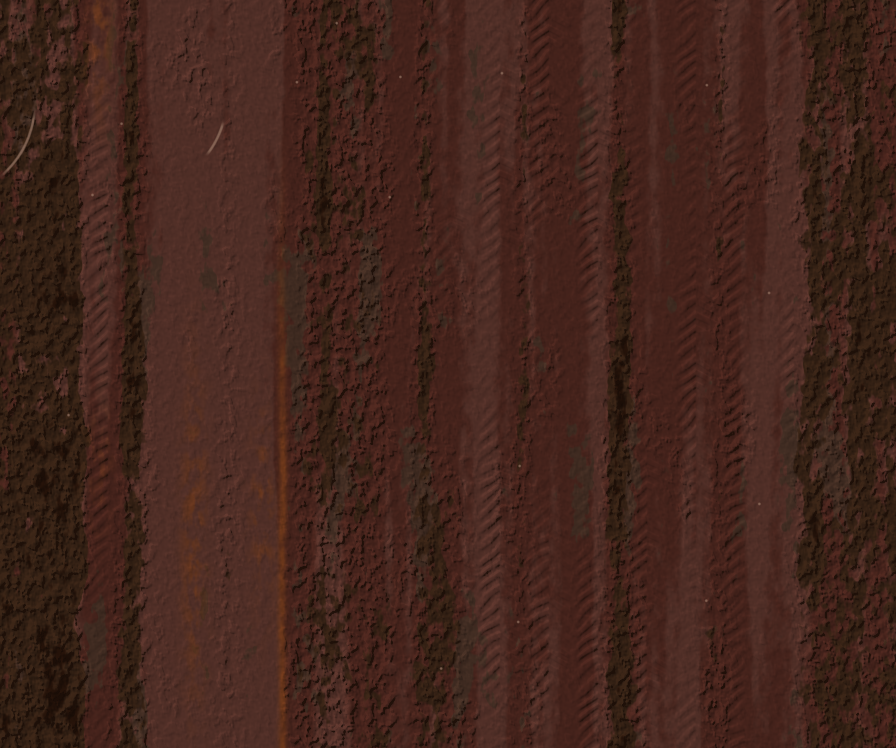
Give the GLSL for this texture, as a Shadertoy shader.

```glsl
// Rust-brown earth scored by vertical wheel ruts, with chevron tread prints.
// Wear maps (ruts, soil edges, a rough band) drive both colour and clod relief;
// the relief is lit by a height difference toward the upper left.
#define RUT_FIRST 0.176
#define RUT_PITCH 0.131
#define RUT_COUNT 8
#define RUT_WIDTH 0.017
#define CLOD_SCALE 76.0
#define TREAD_SCALE 50.0
#define TREAD_DEPTH 0.15
#define RELIEF 1.25
#define LIGHT_STEP 0.003

const vec3 RED_EARTH = vec3(0.265, 0.133, 0.105);
const vec3 PLUM_EARTH = vec3(0.31, 0.18, 0.15);
const vec3 DARK_SOIL = vec3(0.195, 0.122, 0.075);
const vec3 GREY_SOIL = vec3(0.24, 0.17, 0.13);
const vec3 DEEP_SHADE = vec3(0.12, 0.06, 0.03);
const vec3 RUST = vec3(0.43, 0.22, 0.10);
const vec3 STRAW = vec3(0.58, 0.45, 0.38);

vec2 hash2(vec2 p) {
    vec3 q = fract(p.xyx * vec3(0.1031, 0.1030, 0.0973));
    q += dot(q, q.yzx + 33.33);
    return fract((q.xx + q.yz) * q.zy);
}

float corner(vec2 cell, vec2 offset, vec2 f) {
    return dot(hash2(cell + offset) * 2.0 - 1.0, f - offset);
}

// Gradient noise, roughly -0.8 to 0.8
float noise(vec2 p) {
    vec2 c = floor(p), f = fract(p);
    vec2 u = f * f * f * (f * (f * 6.0 - 15.0) + 10.0);
    float low = mix(corner(c, vec2(0, 0), f), corner(c, vec2(1, 0), f), u.x);
    float high = mix(corner(c, vec2(0, 1), f), corner(c, vec2(1, 1), f), u.x);
    return 1.5 * mix(low, high, u.y);
}

float fbm(vec2 p) {
    float sum = 0.0, amp = 1.0;
    for (int i = 0; i < 3; i++) {
        sum += amp * noise(p);
        p = p * 2.03 + 17.3;
        amp *= 0.5;
    }
    return sum;
}

float bump(float x, float centre, float width) {
    float d = (x - centre) / width;
    return exp(-d * d);
}

// Evenly pitched ruts of varied strength, widening toward the bottom
float ruts(vec2 p) {
    float wear = 0.0;
    for (int i = 0; i < RUT_COUNT; i++) {
        float k = float(i);
        float strength = 0.62 + 0.24 * cos(2.513 * k);
        float centre = RUT_FIRST + RUT_PITCH * k + 0.008 * noise(vec2(p.y * 3.0, k * 7.3));
        float width = RUT_WIDTH * (0.6 + 0.5 * strength) * (1.35 - 0.7 * p.y);
        float fade = 0.95 + 0.6 * noise(vec2(k * 5.7, p.y * 5.0 + 3.0));
        wear = max(wear, strength * fade * bump(p.x, centre, width));
    }
    return wear;
}

// Chevron ribs, two lanes between each pair of ruts
float treadRibs(vec2 p) {
    float lane = (p.x - RUT_FIRST) / RUT_PITCH * 2.0;
    float across = abs(fract(lane) - 0.5);
    float phase = p.y * TREAD_SCALE + across * 2.6 + 0.5 * noise(p * 22.0) + floor(lane) * 0.37;
    float rib = sin(6.2832 * phase);
    return rib / sqrt(0.35 + rib * rib) * smoothstep(0.5, 0.3, across);
}

// Flat ground broken by steep-edged clods, plus the ribs
float height(vec2 p, float rough, float tread) {
    float lump = fbm(p * vec2(CLOD_SCALE, CLOD_SCALE * 0.8));
    return rough * (0.55 * lump + 0.5 * smoothstep(0.0, 0.4, lump)) + tread * treadRibs(p);
}

// Two curved stalks and a few pale specks
float debris(vec2 p, float px) {
    float mask = 0.0;
    vec2 along = normalize(vec2(0.45, 0.89));
    for (int i = 0; i < 2; i++) {
        float k = float(i);
        vec2 q = p - vec2(0.022 + 0.265 * k, 0.81 + 0.005 * k);
        float t = dot(q, along), size = 0.055 - 0.028 * k;
        float d = abs(dot(q, vec2(along.y, -along.x)) - 4.0 * (size * size - t * t));
        mask = max(mask, smoothstep(0.0016 + px, 0.0004, d) * smoothstep(size, size * 0.6, abs(t)));
    }
    vec2 g = p * 14.0, jitter = hash2(floor(g) + 31.0);
    float dotDist = length(fract(g) - 0.2 - 0.6 * jitter) / 14.0;
    float present = step(0.93, hash2(floor(g) + 77.0).x);
    return max(mask, present * smoothstep(0.0015 + px, 0.0005, dotDist));
}

void mainImage(out vec4 fragColor, in vec2 fragCoord) {
    vec2 p = fragCoord / iResolution.y;
    float px = 1.0 / iResolution.y;
    float streak = fbm(p * vec2(19.0, 0.9) + 4.0);
    float clod = fbm(p * vec2(64.0, 36.0) + 9.0);
    float blotch = noise(p * vec2(21.0, 9.0) + 60.0);
    float ragged = p.x + 0.02 * noise(p * 9.0);

    // Wear maps
    float smoothLane = smoothstep(0.19, 0.22, p.x) * smoothstep(0.385, 0.36, p.x);
    float soil = smoothstep(0.13, 0.10, ragged) * (0.96 - 0.36 * p.y);
    float verge = smoothstep(1.05, 1.09, ragged) * (0.6 + 0.25 * streak);
    float band = smoothstep(0.38, 0.41, ragged) * smoothstep(0.54, 0.50, ragged) * 0.44;
    float pit = 0.66 * bump(ragged, 0.585, 0.036) * smoothstep(0.46, 0.28, p.y);
    float wear = max(max(soil, verge), max(band, ruts(p) * (1.0 - 0.4 * smoothLane)));
    wear = max(wear, pit);
    float crumbly = smoothstep(0.15, 0.6, noise(p * vec2(17.0, 6.0) + 33.0));
    float rough = 0.09 + 0.25 * crumbly + 0.75 * clamp(max(wear, band * 1.5), 0.0, 1.0);
    float lanes = max(smoothstep(0.52, 0.58, p.x), bump(p.x, 0.14, 0.025));
    float patchy = smoothstep(-0.45, 0.4, noise(p * vec2(13.0, 3.0) + 21.0));
    float tread = TREAD_DEPTH * lanes * patchy * (1.0 - 0.8 * clamp(wear, 0.0, 1.0));

    // Earth colours
    float plum = streak + 0.2 * clod + 0.65 * smoothLane - 0.5 * band;
    vec3 col = mix(RED_EARTH, PLUM_EARTH, smoothstep(-0.12, 0.26, plum));
    float grey = noise(p * vec2(24.0, 4.0) + 40.0) + 0.4 * clod + 0.35 * wear - 0.2 * smoothLane;
    col = mix(col, GREY_SOIL, 0.85 * smoothstep(0.42, 0.56, grey));
    float depth = wear + 0.36 * clod + 0.12 * streak + 0.35 * blotch * smoothstep(0.1, 0.5, wear);
    col = mix(col, DARK_SOIL, smoothstep(0.51, 0.67, depth));
    col = mix(col, DEEP_SHADE, smoothstep(0.98, 1.2, depth));

    // Rust seam and stains
    float seam = bump(p.x, 0.377 + 0.006 * noise(vec2(p.y * 4.0, 2.0)), 0.0055);
    seam *= smoothstep(0.9, 0.3, p.y) * (0.8 + 0.5 * clod);
    float stainZone = bump(p.x, 0.26, 0.016) * bump(p.y, 0.28, 0.2)
        + bump(p.x, 0.352, 0.016) * bump(p.y, 0.32, 0.12)
        + bump(p.x, 0.133, 0.016) * (bump(p.y, 0.96, 0.1) + 0.6 * bump(p.y, 0.38, 0.08));
    float stain = stainZone * smoothstep(-0.3, 0.6, clod + streak * 0.5);
    col = mix(col, RUST, clamp(max(seam, 0.75 * stain), 0.0, 0.9));

    // Relief light and clod shadows
    vec2 toLight = LIGHT_STEP * vec2(-0.7, 0.7);
    float slope = height(p, rough, tread) - height(p + toLight, rough, tread);
    col *= 1.0 + RELIEF * clamp(slope, -0.35, 0.17);
    col = mix(col, DEEP_SHADE, 0.8 * smoothstep(0.14, 0.30, -slope));
    col *= 1.0 + 0.08 * noise(p * 190.0);

    col = mix(col, STRAW, 0.75 * debris(p, px));
    fragColor = vec4(col, 1.0);
}
```
